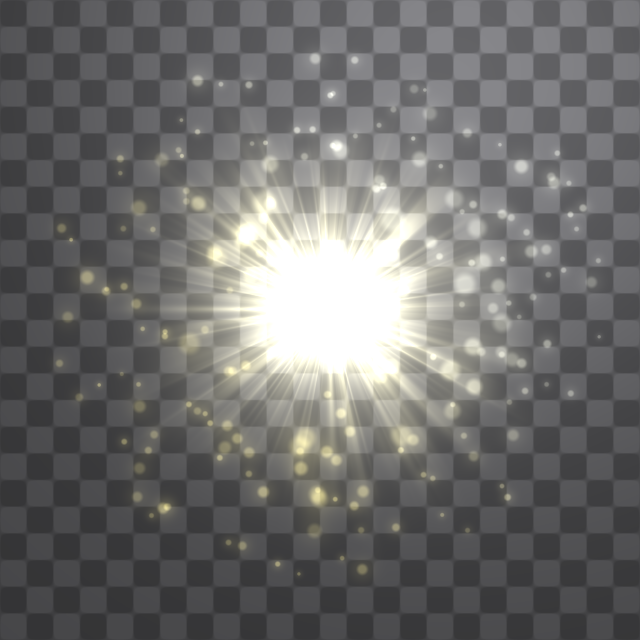
This background is drawn by a Shadertoy shader. Its source:

```glsl
const float TAU = 6.2831853;

float hash(float n) {
    return fract(sin(n * 127.1 + 3.7) * 4375.85);
}

// Value noise that wraps around a full turn
float ringNoise(float turn, float cells, float seed) {
    float x = turn * cells;
    float i = floor(x);
    float a = hash(mod(i, cells) + seed);
    float b = hash(mod(i + 1.0, cells) + seed);
    return mix(a, b, smoothstep(0.0, 1.0, x - i));
}

// Wedge of light around one direction, given in degrees
float beam(float turn, float degrees, float width) {
    float d = abs(fract(turn - degrees / 360.0 + 0.5) - 0.5);
    return exp(-d * d / (width * width));
}

vec3 checkerboard(vec2 p) {
    vec2 offset = p - vec2(0.72, 0.90);
    float shade = 0.20 + 0.19 * exp(-2.8 * dot(offset, offset));
    vec2 wave = sin(p * 24.0 * TAU * 0.5);
    float edge = 24.0 * 3.0 / iResolution.y;
    float light = smoothstep(-edge, edge, wave.x * wave.y);
    return shade * mix(1.0, 1.36, light) * vec3(0.99, 0.99, 1.02);
}

float rays(float turn, float r) {
    float broad = pow(ringNoise(turn, 46.0, 11.0), 2.0);
    float medium = pow(ringNoise(turn, 110.0, 70.0), 2.5);
    float fine = pow(ringNoise(turn, 230.0, 210.0), 3.0);
    float reach = mix(0.27, 0.46, ringNoise(turn, 64.0, 500.0));
    float streaks = 0.30 * broad + 0.50 * medium + 0.35 * fine;
    float accents = beam(turn, 153.0, 0.011) + beam(turn, -24.0, 0.012)
        + beam(turn, 45.0, 0.018) + 0.6 * beam(turn, 125.0, 0.012)
        + 0.5 * beam(turn, 100.0, 0.009) + 0.5 * beam(turn, -80.0, 0.012)
        + 0.5 * beam(turn, 215.0, 0.014);
    float fade = exp(-4.5 * r) * (1.0 - smoothstep(0.08, reach, r));
    return (streaks + 0.40 * accents * (0.5 + medium)) * fade;
}

// Scattered dust: larger and softer near the burst, small at the rim
vec3 sparkles(vec2 p, vec2 center) {
    vec3 sum = vec3(0.0);
    for (int i = 0; i < 190; i++) {
        float id = float(i);
        float angle = TAU * hash(id + 0.31);
        float orbit = 0.09 + 0.36 * pow(hash(id + 400.7), 0.7);
        vec2 spot = center + orbit * vec2(cos(angle), 0.95 * sin(angle));
        float chance = hash(id + 811.3);
        float size = mix(0.004, 0.016, chance * chance)
            * mix(1.5, 0.8, smoothstep(0.12, 0.42, orbit));
        float d = length(p - spot);
        float disc = 1.0 - smoothstep(size * 0.45, size * 1.15, d);
        float halo = exp(-d * d / (size * size * 3.5));
        float strength = mix(0.55, 1.0, hash(id + 77.9));
        float pale = smoothstep(0.75, 1.35, spot.x + spot.y);
        vec3 tint = mix(vec3(1.0, 0.93, 0.50), vec3(0.95, 0.96, 0.86), pale);
        sum += tint * strength * (0.24 * disc + 0.10 * halo);
    }
    return sum;
}

void mainImage(out vec4 fragColor, in vec2 fragCoord) {
    vec2 p = fragCoord / iResolution.xy;
    vec2 center = vec2(0.514, 0.517);
    vec2 q = p - center;
    float r = length(q);
    float turn = fract(atan(q.y, q.x) / TAU + 1.0);

    vec3 color = checkerboard(p);

    // Wide halo, streaks and dust
    color += vec3(1.0, 0.98, 0.86) * 0.38 * exp(-r * r / 0.038);
    color += vec3(1.0, 0.97, 0.74) * rays(turn, r);
    color += sparkles(p, center) * (1.0 - 0.5 * exp(-r * r / 0.02));

    // Slightly wide hot core
    float core = length(q * vec2(0.88, 1.12));
    color += vec3(1.0, 0.99, 0.85) * 1.1 * exp(-core * core / 0.0075);

    fragColor = vec4(clamp(color, 0.0, 1.0), 1.0);
}
```
